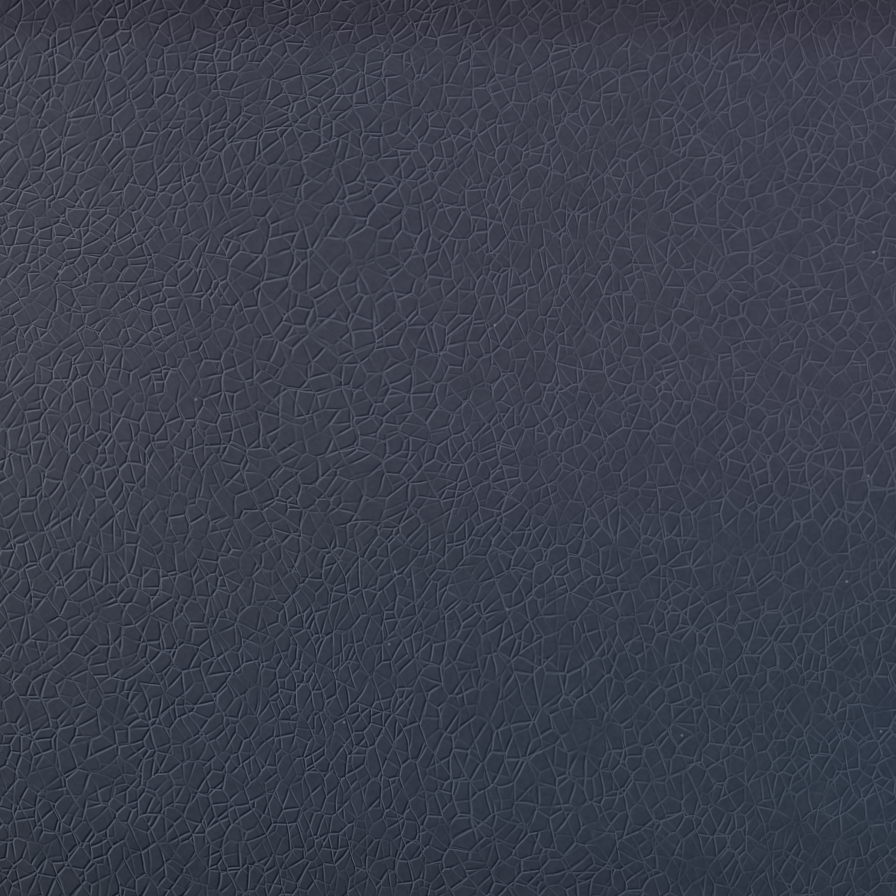
Give the GLSL for this texture, as a three.js fragment shader.

```glsl
// Dark navy leather: two warped, stretched Voronoi layers cross in creases,
// one leaning right and one leaning left. Each crease has a thin light rim and
// an offset shadow, stronger on the left, over a soft slate gradient with grain.
varying vec2 vUv;

float hash(vec2 p) {
  return fract(sin(dot(p, vec2(127.1, 311.7))) * 43758.5453);
}

vec2 hash2(vec2 p) {
  return vec2(hash(p), hash(p + 57.3));
}

float noise(vec2 p) {
  vec2 i = floor(p);
  vec2 f = fract(p);
  f = f * f * (3.0 - 2.0 * f);
  return mix(mix(hash(i), hash(i + vec2(1.0, 0.0)), f.x),
             mix(hash(i + vec2(0.0, 1.0)), hash(i + 1.0), f.x), f.y);
}

vec2 noise2(vec2 p) {
  return vec2(noise(p), noise(p + 31.7)) - 0.5;
}

// Canvas distance to the nearest cell border; cells are stretched along an angle
float cellBorder(vec2 p, float angle, vec2 scale) {
  vec2 along = vec2(cos(angle), sin(angle));
  p = scale * vec2(dot(p, vec2(along.y, -along.x)), dot(p, along)) + 70.0;
  vec2 cell = floor(p);
  vec2 nearest = vec2(4.0);
  vec2 second = vec2(5.0);
  for (int y = -1; y <= 1; y++) {
    for (int x = -1; x <= 1; x++) {
      vec2 id = cell + vec2(float(x), float(y));
      vec2 r = id + 0.06 + 0.88 * hash2(id) - p;
      if (dot(r, r) < dot(nearest, nearest)) {
        second = nearest;
        nearest = r;
      } else if (dot(r, r) < dot(second, second)) {
        second = r;
      }
    }
  }
  vec2 normal = normalize(second - nearest);
  return dot(0.5 * (nearest + second), normal) / length(scale * normal);
}

// Crease strength, 0 on the pads to 1 in the folds
float creases(vec2 p, float width) {
  vec2 q = p + 0.06 * noise2(p * 4.0 + 8.0) + 0.007 * noise2(p * 24.0);
  q += 0.0022 * noise2(p * 75.0 + 3.0);
  float right = cellBorder(q, 0.88, vec2(57.0, 38.0));
  float left = cellBorder(q + 0.37, 1.95, vec2(50.0, 30.0));
  float rightFold = 1.0 - smoothstep(0.0, width, right);
  float leftFold = 1.0 - smoothstep(0.0, width, left);
  rightFold *= 0.25 + 0.75 * smoothstep(0.1, 0.8, noise(p * 62.0 + 5.0));
  leftFold *= 0.25 + 0.75 * smoothstep(0.1, 0.8, noise(p * 54.0 + 43.0));
  return max(rightFold, leftFold);
}

// Broad, slow change of hue and light over the hide
vec3 hideColour(vec2 p) {
  vec3 slate = mix(vec3(0.233, 0.247, 0.293), vec3(0.246, 0.25, 0.308), p.x);
  vec3 lower = mix(vec3(0.205, 0.226, 0.27), vec3(0.191, 0.226, 0.281), p.x);
  vec3 colour = mix(lower, slate, smoothstep(0.1, 0.65, p.y + 0.1 * (0.5 - p.x)));
  vec2 glow = (p - vec2(0.0, 0.72)) / vec2(0.22, 0.3);
  colour += vec3(0.03, 0.028, 0.022) * exp(-dot(glow, glow));
  colour = mix(colour, vec3(0.2, 0.19, 0.24), 0.75 * smoothstep(0.93, 1.0, p.y));
  return colour * (0.93 + 0.07 * smoothstep(0.0, 0.12, p.y));
}

// Sparse pale dust
float specks(vec2 p) {
  vec2 id = floor(p * 24.0);
  vec2 r = fract(p * 24.0) - 0.2 - 0.6 * hash2(id + 9.0);
  return step(0.985, hash(id + 3.0)) * (1.0 - smoothstep(0.01, 0.06, length(r)));
}

void main() {
  vec2 p = vUv;
  vec3 colour = hideColour(p);

  // Relief: lit rims beside shadows shifted up and to the left
  float rim = creases(p, 0.002);
  float shadow = creases(p + vec2(0.0016, -0.0015), 0.0023);
  float relief = 1.0 - smoothstep(0.15, 0.95, p.x + 0.15 * (p.y - 0.5));
  colour += vec3(0.98, 1.0, 1.02) * rim * mix(0.095, 0.155, relief);
  colour -= shadow * mix(0.035, 0.105, relief);

  // Pad mottling and fine grain
  colour += 0.016 * (noise(p * 65.0) - 0.5);
  colour += 0.022 * (noise(p * 300.0) - 0.5);
  colour += 0.18 * specks(p);

  gl_FragColor = vec4(colour, 1.0);
}
```
